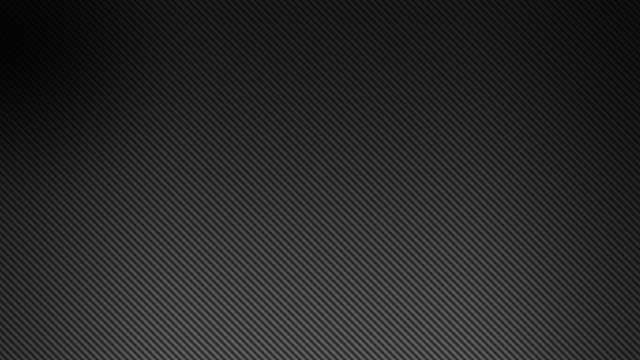
Give the GLSL for this texture, as a Shadertoy shader.

```glsl
// Dark carbon-fibre twill: fine diagonal ribs lit from below, fading to black at the top left.

const float TAU = 6.2831853;

float hash(vec2 p) {
    vec3 q = fract(vec3(p.xyx) * 0.1031);
    q += dot(q, q.yzx + 33.33);
    return fract((q.x + q.y) * q.z);
}

// Ribs falling to the right at 45 degrees, 85 across and 48 down, cut into short threads
float twill(vec2 uv) {
    float across = uv.x * 85.333 + uv.y * 48.0;
    float along = uv.x * 85.333 - uv.y * 48.0;
    float rib = 0.5 - 0.5 * cos(TAU * across);
    float thread = 0.5 - 0.5 * cos(TAU * along);
    float wear = hash(floor(vec2(across, along)) + 200.0) - 0.5;
    float shade = mix(0.62, 1.38, smoothstep(0.0, 1.0, rib));
    return shade + rib * thread * wear * 0.1 + 0.08 * (thread - 0.5);
}

// Broad light: bright at the bottom centre, dim at the sides and top
float lighting(vec2 uv) {
    float light = mix(0.285, 0.085, smoothstep(-0.15, 1.1, uv.y));
    float leftFade = mix(0.6, 1.0, smoothstep(-0.05, 0.3, uv.x));
    float rightFade = mix(1.0, 0.55, smoothstep(0.7, 1.03, uv.x));
    float corner = smoothstep(-0.1, 0.5, length((uv - vec2(0.0, 0.88)) * vec2(1.5, 1.0)));
    return light * leftFade * rightFade * mix(0.15, 1.0, corner);
}

void mainImage(out vec4 fragColor, in vec2 fragCoord) {
    vec2 uv = fragCoord / iResolution.xy;

    // Four subsamples smooth the fine weave
    float weave = 0.0;
    for (int i = 0; i < 4; i++) {
        vec2 offset = vec2(i % 2, i / 2) * 0.5 - 0.25;
        weave += twill((fragCoord + offset) / iResolution.xy) * 0.25;
    }

    // Faint fine grain, fixed to the canvas
    float grain = (hash(floor(uv * vec2(512.0, 288.0))) - 0.5) * 0.005;
    vec3 color = vec3(lighting(uv) * weave + grain);
    fragColor = vec4(clamp(color, 0.0, 1.0), 1.0);
}
```
